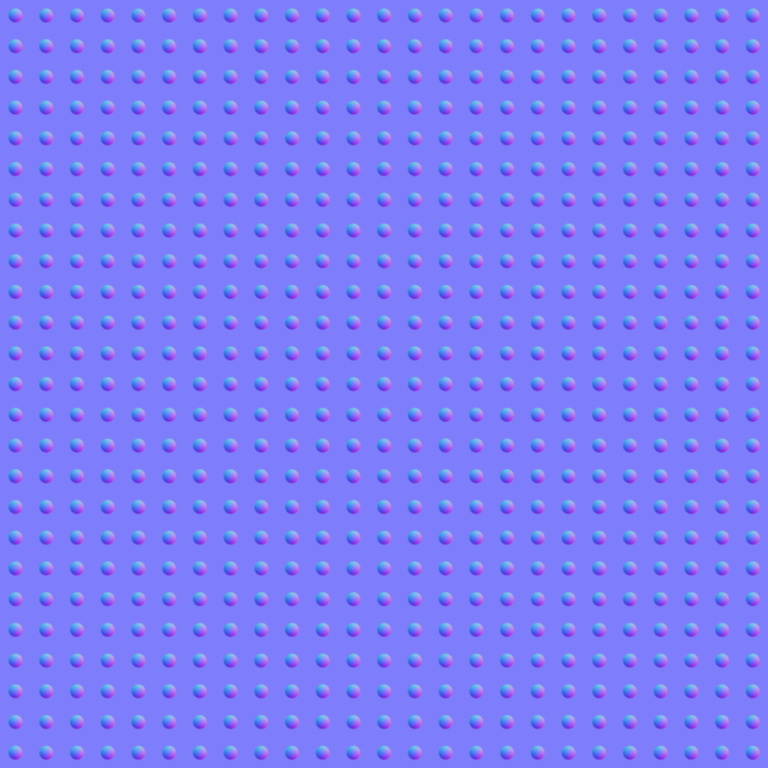
Write a Shadertoy shader that draws this texture map.

```glsl
const float REPEATS = 25.0;

// Tangent-space normal of a shallow spherical stud, its apex nudged up and right
vec3 studNormal(vec2 p, float radius, float edgeSlope) {
    vec2 tilt = edgeSlope * (p - vec2(0.015, 0.012)) / radius;
    return vec3(tilt, sqrt(max(1.0 - dot(tilt, tilt), 0.0)));
}

void mainImage(out vec4 fragColor, in vec2 fragCoord) {
    // Square grid of cells, a whole number across and down
    vec2 cell = fract(fragCoord / iResolution.xy * REPEATS) - 0.5;

    // Stud mask with a soft rim that melts into the ground
    float radius = 0.22;
    float rim = max(0.045, 0.6 * REPEATS / iResolution.y);
    vec2 fromCentre = cell - vec2(0.006, -0.004);
    float stud = 1.0 - smoothstep(-rim, rim, length(fromCentre) - radius);

    // Flat ground with raised studs, packed into colour
    vec3 normal = mix(vec3(0.0, 0.0, 1.0), studNormal(fromCentre, radius, 0.72), stud);
    fragColor = vec4((normal * 0.5 + 0.5) * 0.988, 1.0);
}
```
